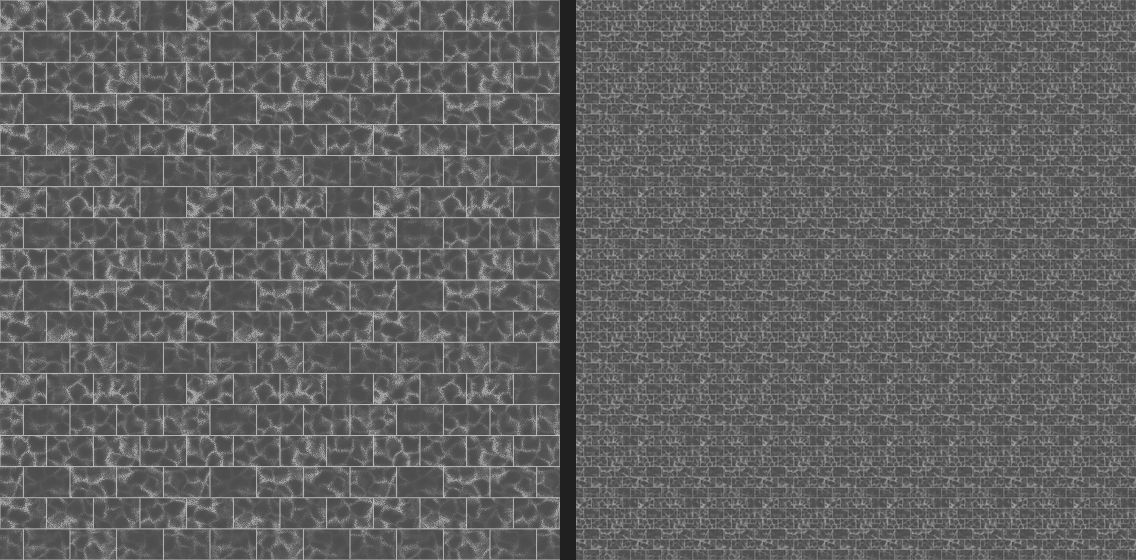
Left, the tile; right, the same tile 3 across and 3 down.
Give the GLSL for this pattern, as a three.js fragment shader.

```glsl
varying vec2 vUv;

const vec2 TILES = vec2(12.0, 18.0);
const vec2 VARIANTS = vec2(4.0, 6.0);
const vec2 TILE_SHAPE = vec2(1.5, 1.0);
const float GROUT_WIDTH = 0.0014;
const vec3 STONE = vec3(0.302);
const vec3 VEIN = vec3(0.64);
const vec3 GROUT = vec3(0.82);

vec2 hash2(vec2 p) {
  vec3 q = fract(p.xyx * vec3(0.1031, 0.1030, 0.0973));
  q += dot(q, q.yzx + 33.33);
  return fract((q.xx + q.yz) * q.zy);
}

float cornerSlope(vec2 cell, vec2 corner, vec2 f) {
  float angle = 6.28318 * hash2(cell + corner).x;
  return dot(vec2(cos(angle), sin(angle)), f - corner);
}

float gradientNoise(vec2 p) {
  vec2 cell = floor(p);
  vec2 f = p - cell;
  vec2 u = f * f * f * (f * (f * 6.0 - 15.0) + 10.0);
  float low = mix(cornerSlope(cell, vec2(0.0, 0.0), f), cornerSlope(cell, vec2(1.0, 0.0), f), u.x);
  float high = mix(cornerSlope(cell, vec2(0.0, 1.0), f), cornerSlope(cell, vec2(1.0, 1.0), f), u.x);
  return mix(low, high, u.y);
}

vec2 noise2(vec2 p) {
  return vec2(gradientNoise(p), gradientNoise(p + vec2(37.0, 91.0)));
}

// Approximate distance to the nearest border between cells
float cellBorder(vec2 p) {
  vec2 cell = floor(p);
  vec2 f = p - cell;
  float nearest = 8.0;
  float second = 8.0;
  for (int y = -1; y <= 1; y++) {
    for (int x = -1; x <= 1; x++) {
      vec2 o = vec2(float(x), float(y));
      float d = length(o + 0.05 + 0.9 * hash2(cell + o) - f);
      second = min(second, max(nearest, d));
      nearest = min(nearest, d);
    }
  }
  return 0.5 * (second - nearest);
}

// Grainy veins with a faint halo, p measured in tile heights
float veins(vec2 p, float strength) {
  vec2 warped = p + 0.18 * noise2(p * 2.7) + 0.07 * noise2(p * 31.0);
  float border = cellBorder(warped * 2.1);
  float line = 0.32 * exp(-130.0 * border * border) + 0.21 * exp(-22.0 * border * border);
  float patches = smoothstep(-0.15, 0.4, gradientNoise(p * 1.6 + 11.0));
  float cloud = smoothstep(0.0, 0.45, gradientNoise(p * 2.0 + 53.0));
  float grain = clamp(1.0 + 1.2 * gradientNoise(p * 41.0), 0.3, 1.7);
  return strength * grain * (line * (0.35 + 0.9 * patches + 0.7 * cloud) + 0.13 * cloud);
}

// Share of a pixel covered by a line centred at distance zero
float lineCoverage(float d, float width, float pixel) {
  float right = min(d + 0.5 * pixel, 0.5 * width);
  float left = max(d - 0.5 * pixel, -0.5 * width);
  return clamp((right - left) / pixel, 0.0, 1.0);
}

void main() {
  // Running bond: every other row moves by half a tile
  vec2 grid = vUv * TILES;
  grid.x += 0.5 * mod(floor(grid.y) + 1.0, 2.0);
  vec2 tile = floor(grid);
  vec2 local = grid - tile;

  // Tile variants recur in a wrapping block
  vec2 variant = floor(mod(tile + 0.5, VARIANTS));
  vec2 offset = floor(60.0 * hash2(variant + 7.0)) + hash2(variant + 19.0);
  float strength = mix(0.4, 1.4, hash2(variant + 31.0).x);
  float vein = veins(local * TILE_SHAPE + offset, strength);
  vec3 color = mix(STONE, VEIN, clamp(vein, 0.0, 1.0));

  // Grout joints
  vec2 gap = (local - floor(local + 0.5)) / TILES;
  vec2 pixel = max(fwidth(vUv), vec2(0.00001));
  float joint = max(lineCoverage(gap.x, GROUT_WIDTH, pixel.x), lineCoverage(gap.y, GROUT_WIDTH, pixel.y));
  gl_FragColor = vec4(mix(color, GROUT, joint), 1.0);
}
```
